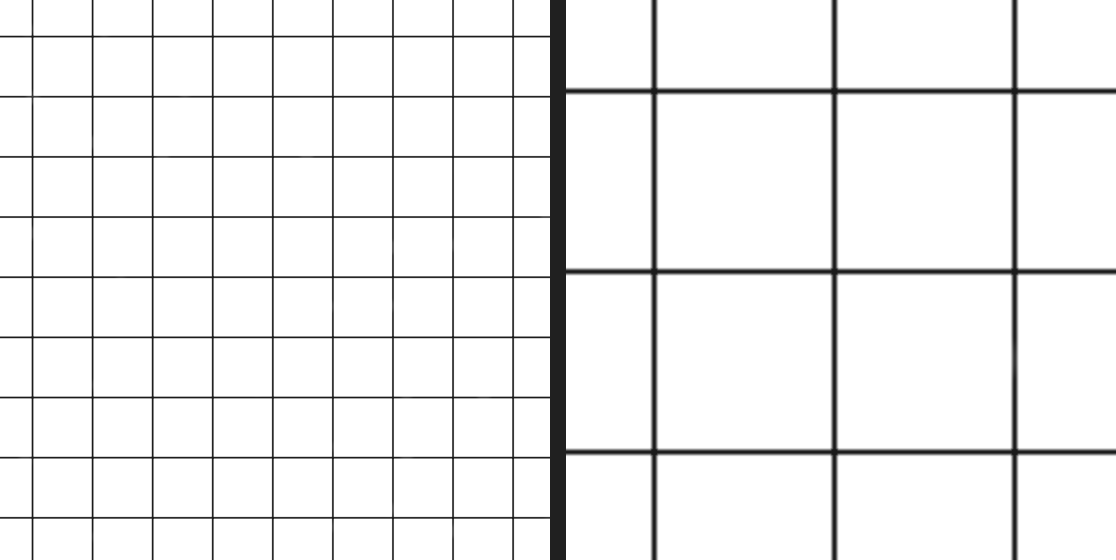
Left: the whole. Right: its middle third, enlarged.
Reproduce this pattern procedurally as a Shadertoy shader.

```glsl
vec2 hash2(vec2 p) {
    vec2 q = vec2(dot(p, vec2(127.1, 311.7)), dot(p, vec2(269.5, 183.3)));
    return fract(sin(q) * 43758.55);
}

// Distance to the nearest jittered feature point, in cells
float cellular(vec2 p) {
    vec2 cell = floor(p);
    float nearest = 2.0;
    for (int j = -1; j <= 1; j++) {
        for (int i = -1; i <= 1; i++) {
            vec2 neighbour = cell + vec2(i, j);
            vec2 feature = neighbour + 0.2 + 0.6 * hash2(neighbour);
            nearest = min(nearest, distance(p, feature));
        }
    }
    return nearest;
}

void mainImage(out vec4 fragColor, in vec2 fragCoord) {
    vec2 uv = fragCoord / iResolution.y;

    // Distance to the nearest vertical and horizontal rule
    vec2 pitch = vec2(0.10727, 0.10742);
    vec2 cell = (uv - vec2(0.0581, 0.0753)) / pitch;
    vec2 toRule = abs(fract(cell + 0.5) - 0.5) * pitch;

    // Soft-edged strokes, slightly swollen where they cross
    float softness = max(0.0014, 0.7 / iResolution.y);
    vec2 stroke = 1.0 - smoothstep(0.0015 - softness, 0.0015 + softness, toRule);
    float knot = 1.0 - smoothstep(0.0015, 0.0042, length(toRule));
    float ink = 1.0 - (1.0 - stroke.x) * (1.0 - stroke.y);
    ink = max(ink, knot);

    // Scattered short flecks of faded ink
    float fleck = 1.0 - smoothstep(0.05, 0.13, cellular(uv / 0.13));
    ink *= 1.0 - 0.12 * fleck;

    fragColor = vec4(mix(vec3(1.0), vec3(0.1), ink), 1.0);
}
```
